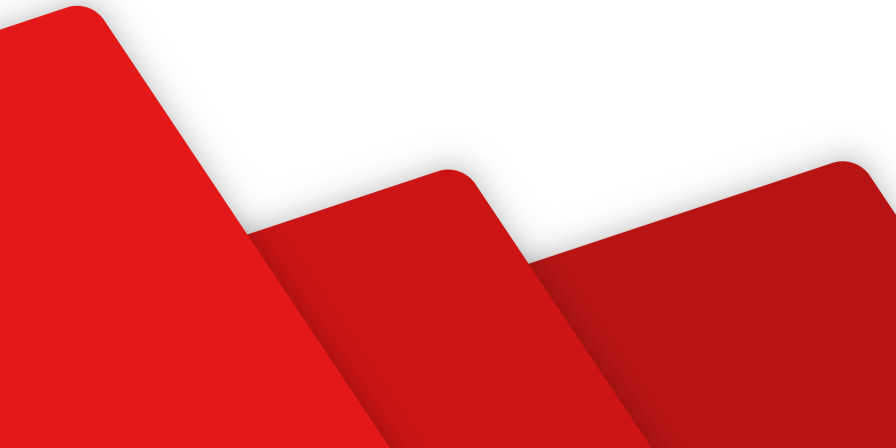
Reproduce this background procedurally as a WebGL 1 fragment shader.

```glsl
precision highp float;
// Three overlapping red cards with rounded corners and soft shadows on white.

uniform vec2 u_resolution;

#define CORNER_RADIUS 0.073
#define SHADOW_BLUR 0.034
#define SHADOW_STRENGTH 0.28
#define TOP_SLOPE 0.332
#define SIDE_SLOPE -1.497
#define FRONT_CENTER vec2(0.172, 0.914)
#define MIDDLE_CENTER vec2(1.0005, 0.5485)
#define BACK_CENTER vec2(1.881, 0.567)
#define FRONT_RED vec3(0.89, 0.095, 0.095)
#define MIDDLE_RED vec3(0.80, 0.08, 0.08)
#define BACK_RED vec3(0.725, 0.08, 0.08)

// Signed distance to a wedge whose corner is rounded around a center.
float cardDistance(vec2 p, vec2 center) {
  vec2 v = p - center;
  vec2 topDir = normalize(vec2(1.0, TOP_SLOPE));
  vec2 sideDir = normalize(vec2(1.0, SIDE_SLOPE));
  vec2 topNormal = vec2(-topDir.y, topDir.x);
  vec2 sideNormal = vec2(-sideDir.y, sideDir.x);
  bool onArc = dot(v, topDir) > 0.0 && dot(v, sideDir) < 0.0;
  float reach = onArc ? length(v) : max(dot(v, topNormal), dot(v, sideNormal));
  return reach - CORNER_RADIUS;
}

// Lay a card and its blurred shadow over the layers below.
vec3 addCard(vec3 below, vec2 p, vec2 center, vec3 red) {
  float d = cardDistance(p, center);
  float pixel = 1.0 / u_resolution.y;
  float shadow = SHADOW_STRENGTH / (1.0 + exp(1.7 * max(d, 0.0) / SHADOW_BLUR));
  float cover = 1.0 - smoothstep(-0.75 * pixel, 0.75 * pixel, d);
  return mix(below * (1.0 - shadow), red, cover);
}

void main() {
  // Canvas height is one unit.
  vec2 p = gl_FragCoord.xy / u_resolution.y;

  // Back to front.
  vec3 color = vec3(1.0);
  color = addCard(color, p, BACK_CENTER, BACK_RED);
  color = addCard(color, p, MIDDLE_CENTER, MIDDLE_RED);
  color = addCard(color, p, FRONT_CENTER, FRONT_RED);
  gl_FragColor = vec4(color, 1.0);
}
```
